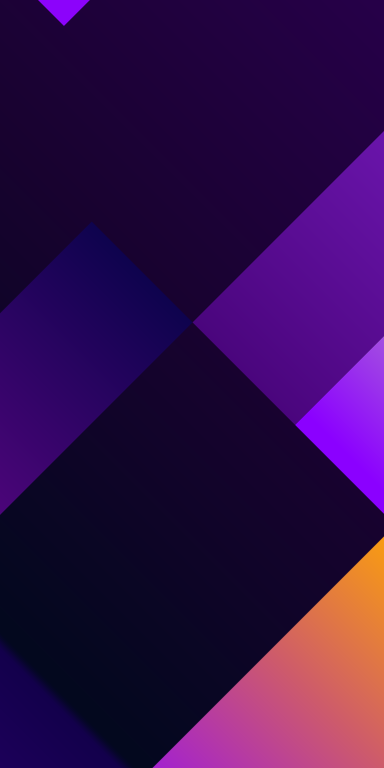
Write a Shadertoy shader that draws this background.

```glsl
// Dark violet backdrop crossed by diagonal gradient bands and glowing diamond corners.

// Seams of the diagonal grid, in canvas widths
#define CROSS_SEAM 1.662   // falling diagonal through the centre
#define RIDGE_SEAM 0.659   // rising diagonal through the centre
#define BAND_TOP 1.184     // upper side of the left band
#define WEDGE_TOP 0.125    // upper side of the violet wedge
#define SUNSET_TOP -0.397  // upper side of the orange corner
#define CORNER_SEAM 0.349  // falling side of the blue corner
#define GEM_TIP vec2(2.099, 1.766)
#define CORNER_SOFTNESS 0.045

// Antialiased half-plane: 1 where value exceeds edge
float above(float value, float edge) {
    float blur = 1.0 / iResolution.x;
    return smoothstep(edge - blur, edge + blur, value);
}

// Three-stop gradient, t in 0..1
vec3 ramp(vec3 low, vec3 middle, vec3 high, float t) {
    t = clamp(t, 0.0, 1.0) * 2.0;
    return mix(mix(low, middle, min(t, 1.0)), high, max(t - 1.0, 0.0));
}

vec3 blend(vec3 low, vec3 high, float start, float end, float x) {
    return mix(low, high, clamp((x - start) / (end - start), 0.0, 1.0));
}

void mainImage(out vec4 fragColor, in vec2 fragCoord) {
    vec2 p = fragCoord / iResolution.x;
    float along = p.x + p.y;   // grows towards the upper right
    float across = p.y - p.x;  // grows towards the upper left

    // Night gradient
    vec3 color = ramp(vec3(0.008, 0.031, 0.115), vec3(0.094, 0.008, 0.185),
                      vec3(0.150, 0.0, 0.285), (along - 0.33) / 2.67);

    float upper = above(along, CROSS_SEAM);
    float lower = 1.0 - upper;

    // Left band, indigo to plum
    vec3 indigoBand = blend(vec3(0.295, 0.020, 0.475), vec3(0.055, 0.010, 0.305),
                            0.66, CROSS_SEAM, along);
    float bandMask = above(across, RIDGE_SEAM) * (1.0 - above(across, BAND_TOP));
    color = mix(color, indigoBand, bandMask * lower);

    // Right band, purple
    vec3 purpleBand = blend(vec3(0.290, 0.020, 0.490), vec3(0.415, 0.080, 0.670),
                            CROSS_SEAM, 2.656, along);
    float purpleMask = above(across, WEDGE_TOP) * (1.0 - above(across, RIDGE_SEAM));
    color = mix(color, purpleBand, purpleMask * upper);

    // Bright violet wedge
    vec3 wedge = blend(vec3(0.545, 0.0, 1.0), vec3(0.640, 0.310, 0.880),
                       1.72, 2.125, along);
    color = mix(color, wedge, (1.0 - above(across, WEDGE_TOP)) * upper);

    // Sunset corner, magenta to orange
    vec3 sunset = ramp(vec3(0.640, 0.130, 0.810), vec3(0.805, 0.355, 0.420),
                       vec3(0.975, 0.610, 0.070), (along - 0.40) / 1.20);
    color = mix(color, sunset, (1.0 - above(across, SUNSET_TOP)) * lower);

    // Blue corner with a shaded edge
    float cornerMask = 1.0 - smoothstep(CORNER_SEAM - CORNER_SOFTNESS,
                                        CORNER_SEAM + 0.01, along);
    vec3 corner = blend(vec3(0.110, 0.0, 0.350), vec3(0.070, 0.0, 0.290),
                        0.0, CORNER_SEAM, along);
    color = mix(color, corner, cornerMask);

    // Diamond tip at the top
    float gemMask = above(along, GEM_TIP.x) * above(across, GEM_TIP.y);
    color = mix(color, vec3(0.550, 0.010, 0.985), gemMask);

    fragColor = vec4(color, 1.0);
}
```
